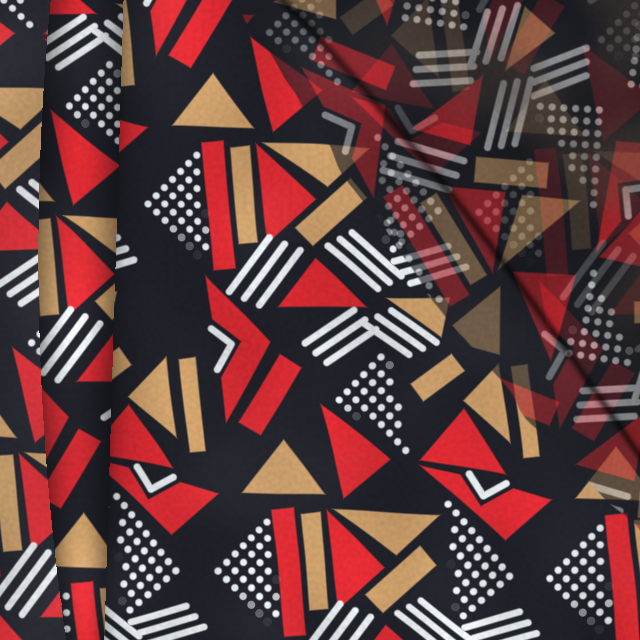
Give the GLSL for this pattern, as a three.js fragment shader.

```glsl
// Draped printed cloth: triangles, bars, stripes and dotted wedges on black.
// Distance functions repeat on a skewed lattice; two folds shift the print
// at the left and a turned-over sheer layer covers the upper right.
varying vec2 vUv;

// Lengths are in hundredths of the canvas
const vec2 REPEAT_A = vec2(52, -1);
const vec2 REPEAT_B = vec2(11, -57.3);
const float SOFT = 0.2;
const float LINE_RADIUS = 0.55;
const float DOT_PITCH = 1.85;
const float DOT_RADIUS = 0.56;
const vec3 BLACK = vec3(0.105, 0.11, 0.14);
const vec3 RED = vec3(0.83, 0.15, 0.18);
const vec3 GOLD = vec3(0.76, 0.59, 0.39);
const vec3 WHITE = vec3(0.87, 0.89, 0.9);
const vec3 BROWN = vec3(0.36, 0.29, 0.24);

// Gradient noise
vec2 gradientAt(vec2 i) {
  float h = fract(sin(dot(i, vec2(127.1, 311.7))) * 43758.5);
  return vec2(cos(6.2832 * h), sin(6.2832 * h));
}
float noise(vec2 p) {
  vec2 i = floor(p), f = fract(p), u = f * f * (3.0 - 2.0 * f), e = vec2(1, 0);
  float low = mix(dot(gradientAt(i), f), dot(gradientAt(i + e), f - e), u.x);
  float high = mix(dot(gradientAt(i + e.yx), f - e.yx), dot(gradientAt(i + 1.0), f - 1.0), u.x);
  return mix(low, high, u.y);
}

// Moves p by whole repeats to lie nearest to the centre m
float cross2(vec2 a, vec2 b) { return a.x * b.y - a.y * b.x; }
vec2 wrapNear(vec2 p, vec2 m) {
  vec2 d = p - m;
  vec2 k = vec2(cross2(d, REPEAT_B), cross2(REPEAT_A, d)) / cross2(REPEAT_A, REPEAT_B);
  k = floor(k + 0.5);
  return p - REPEAT_A * k.x - REPEAT_B * k.y;
}

// Distance functions; a vec4 holds two end points
float edge(vec2 p, vec2 a, vec2 b) { return cross2(p - a, b - a) / length(b - a); }
float triangle(vec2 p, vec2 a, vec2 b, vec2 c) {
  float s = -sign(edge(c, a, b));
  return max(max(s * edge(p, a, b), s * edge(p, b, c)), s * edge(p, c, a));
}
float line(vec2 p, vec2 a, vec2 e) {
  return length(p - a - e * clamp(dot(p - a, e) / dot(e, e), 0.0, 1.0)) - LINE_RADIUS;
}

// Repeated motifs
float wedge(vec2 p, vec4 s, vec2 c) {
  return triangle(wrapNear(p, (s.xy + s.zw + c) / 3.0), s.xy, s.zw, c);
}
// Position along and across a segment
vec2 alongAcross(vec2 p, vec4 s) {
  vec2 m = 0.5 * (s.xy + s.zw), u = normalize(s.zw - s.xy), d = wrapNear(p, m) - m;
  return vec2(dot(d, u), cross2(u, d));
}
float bar(vec2 p, vec4 s, float halfWidth) {
  vec2 q = abs(alongAcross(p, s));
  return max(q.x - 0.5 * length(s.zw - s.xy), q.y - halfWidth);
}
float stripes(vec2 p, vec4 s, float pitch, float stagger) {
  vec2 q = alongAcross(p, s);
  q -= vec2(stagger, pitch) * clamp(floor(q.y / pitch + 0.5), -1.0, 1.0);
  return length(vec2(max(abs(q.x) - 0.5 * length(s.zw - s.xy), 0.0), q.y)) - LINE_RADIUS;
}
float dots(vec2 p, vec4 s, vec2 c) {
  vec2 u = normalize(s.zw - s.xy);
  mat2 turn = mat2(u, -u.y, u.x);
  vec2 d = wrapNear(p, (s.xy + s.zw + c) / 3.0) - s.xy;
  vec2 dotAt = turn * (floor(d * turn / DOT_PITCH + 0.5) * DOT_PITCH);
  return max(length(d - dotAt) - DOT_RADIUS, triangle(s.xy + dotAt, s.xy, s.zw, c) - 0.3);
}
// x: wedge with a notch at n, y: tick inside the notch
vec2 boomerang(vec2 p, vec4 s, vec2 tip, vec2 n) {
  vec2 q = wrapNear(p, n), o = 0.5 * (s.xy + s.zw) - n, u = 0.2 * (s.zw - s.xy);
  float notch = triangle(q, n, n + 2.0 * (o - u), n + 2.0 * (o + u));
  vec2 t = n + 0.4 * o;
  return vec2(max(triangle(q, s.xy, tip, s.zw), -notch),
              min(line(q, t, 0.7 * (o - u)), line(q, t, 0.7 * (o + u))));
}
void paint(inout vec3 c, vec3 ink, float d) { c = mix(ink, c, smoothstep(-SOFT, SOFT, d)); }

vec3 cloth(vec2 p) {
  float g = wedge(p, vec4(27, 80.5, 33.2, 88.5), vec2(39.7, 80));
  g = min(g, wedge(p, vec4(41, 77.7, 57.7, 76.8), vec2(51, 70.6)));
  g = min(g, wedge(p, vec4(60.5, 53.5, 70.3, 53.5), vec2(69, 47.3)));
  g = min(g, wedge(p, vec4(20.2, 38.2, 26, 44.3), vec2(27.6, 31.6)));
  g = min(g, bar(p, vec4(37.6, 77.2, 39, 62.2), 1.5));
  g = min(g, bar(p, vec4(47.5, 63, 56, 70.6), 2.0));
  g = min(g, bar(p, vec4(65, 38.5, 71.6, 43.4), 1.7));
  g = min(g, bar(p, vec4(29.2, 44, 31, 29.5), 1.3));

  vec2 side = boomerang(p, vec4(32.2, 57, 35.4, 34), vec2(42.3, 46.6), vec2(37.6, 46.6));
  vec2 low = boomerang(p, vec4(65.8, 27.5, 86.3, 22), vec2(78.8, 15.4), vec2(75, 20.8));
  float r = min(side.x, low.x);
  r = min(r, wedge(p, vec4(40, 77.6, 49.2, 68.7), vec2(42, 62.2)));
  r = min(r, wedge(p, vec4(43.4, 52, 49.2, 59.6), vec2(57.3, 52)));
  r = min(r, wedge(p, vec4(50, 36.8, 61.2, 28.4), vec2(53.6, 22)));
  r = min(r, wedge(p, vec4(65.8, 28.3, 72.3, 36), vec2(79, 25.8)));
  r = min(r, bar(p, vec4(33.3, 78, 35.2, 58), 1.75));
  r = min(r, bar(p, vec4(45.5, 43.7, 39, 33), 2.0));

  float w = min(side.y, low.y);
  w = min(w, stripes(p, vec4(38.2, 53.4, 44.6, 62), 2.5, -0.5));
  w = min(w, stripes(p, vec4(53, 62.5, 61, 56), 2.0, 0.8));
  w = min(w, stripes(p, vec4(63, 57.6, 71.5, 60), 2.0, -0.8));
  w = min(w, stripes(p, vec4(49.5, 45, 57, 50), 2.2, -0.6));
  w = min(w, stripes(p, vec4(59, 50.5, 66, 45.5), 2.1, 1.2));
  w = min(w, dots(p, vec4(23, 68, 31, 76), vec2(32.3, 59.4)));
  w = min(w, dots(p, vec4(53, 37.5, 60, 44.7), vec2(63.8, 29)));
  w = min(w, dots(p, vec4(59, 78.5, 68.8, 67), vec2(61, 60.5)));

  vec3 c = BLACK;
  paint(c, GOLD, g); paint(c, RED, r); paint(c, WHITE, w);
  return c;
}

void main() {
  vec2 p = vUv * 100.0;
  // Folds
  float outer = 6.0 + 3.0 * pow(vUv.y * 2.0 - 1.2, 2.0), inner = 16.3 + 3.0 * vUv.y;
  vec2 shift = p.x < outer ? vec2(48, -9) : p.x < inner ? vec2(31.3, 11.5) : vec2(0);
  vec3 color = cloth(p + shift + 0.5 * noise(p * 0.07));
  float t = clamp((p.x - outer) / (inner - outer), 0.0, 1.0);
  float fold = p.x < outer ? 0.9 : 0.62 + 0.4 * sin(3.1416 * t);
  float body = 1.0 - 0.3 * exp(-max(p.x - inner, 0.0) * 0.5);
  color *= mix(fold, body, smoothstep(-SOFT, SOFT, p.x - inner));
  color += p.x < outer ? 0.05 : 0.015;

  // Sheer layer with a lip outside its hem
  float bow = sin(0.05 * (p.x - 37.0));
  float lip = 0.6 * (p.y - 100.0 + 1.32 * (p.x - 37.0) + 6.0 * bow) + 1.5 * noise(p * 0.13);
  float hem = 0.62 * (p.y - 100.0 + 1.25 * (p.x - 43.0) - 4.0 * bow);
  vec3 sheer = cloth(mat2(0.8, 0.6, 0.6, -0.8) * p + vec2(7, 19));
  vec3 lipColor = mix(color * 0.8, sheer * 0.82, 0.55) + 0.03;
  vec3 back = mix(color * 0.55, sheer * 0.85, 0.62) + 0.02;
  float cloud = smoothstep(-0.25, 0.35, noise(p * 0.075 + 8.0));
  back = mix(back, BROWN, 0.36 * cloud * smoothstep(0.0, 20.0, hem));
  vec3 over = mix(lipColor, back, smoothstep(-SOFT, SOFT, hem));
  over *= 1.0 - 0.55 * exp(-2.0 * hem * hem);
  color = mix(color, over, smoothstep(-SOFT, SOFT, lip));

  // Sheen and weave
  color *= 1.0 + 0.16 * noise(p * vec2(0.09, 0.05)) + 0.07 * noise(p * 1.4);
  color += 0.025 * smoothstep(-0.1, 0.5, noise(p * 0.06 + 4.0));
  gl_FragColor = vec4(color, 1);
}
```
